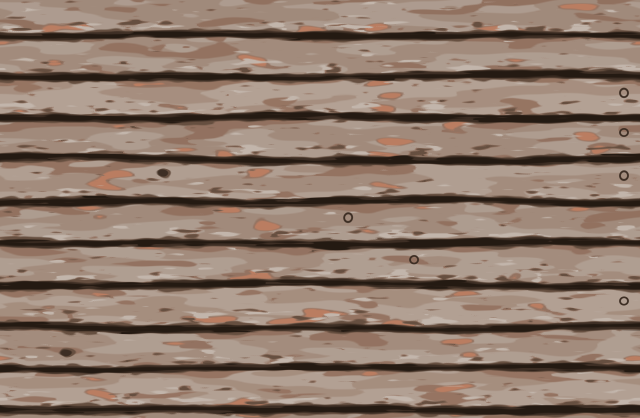
Give the GLSL for this texture, as a Shadertoy shader.

```glsl
// Weathered horizontal planks with dark ragged gaps, peeling paint, knots and nail rings.
// Flat colour layers are cut from wrapping gradient noise; the position within
// each plank biases where shade, flakes and chips appear.

#define PLANKS 10.0
#define SEAM_OFFSET 0.18
#define SEAM_BEND 0.14
#define GAP_HALF_WIDTH 0.088
#define CORE_HALF_WIDTH 0.056
#define RAGGEDNESS 0.06
#define RING_RADIUS 0.095
#define RING_LINE 0.022
#define KNOT_RADIUS 0.13

const vec3 WOOD = vec3(0.64, 0.55, 0.49);
const vec3 PALE_WOOD = vec3(0.69, 0.62, 0.57);
const vec3 BROWN = vec3(0.58, 0.45, 0.38);
const vec3 RUST = vec3(0.73, 0.49, 0.38);
const vec3 FLAKE = vec3(0.76, 0.71, 0.67);
const vec3 CHIP = vec3(0.40, 0.31, 0.25);
const vec3 DARK = vec3(0.24, 0.18, 0.14);
const vec3 BLACK = vec3(0.14, 0.10, 0.07);

float hash(vec2 p) {
    vec3 q = fract(p.xyx * vec3(0.1031, 0.1030, 0.0973));
    q += dot(q, q.yzx + 33.33);
    return fract((q.x + q.y) * q.z);
}

// Dot product of a lattice point's random gradient with the offset to it
float corner(vec2 cell, vec2 offset, vec2 cells, float seed) {
    float angle = 6.2832 * hash(mod(cell, cells) + seed * 17.3);
    return dot(vec2(cos(angle), sin(angle)), offset);
}

// Gradient noise that wraps over the unit square
float noise(vec2 uv, vec2 cells, float seed) {
    vec2 p = uv * cells, i = floor(p), f = p - i;
    vec2 s = f * f * f * (f * (f * 6.0 - 15.0) + 10.0);
    vec2 e = vec2(1.0, 0.0);
    float bottom = mix(corner(i, f, cells, seed), corner(i + e, f - e, cells, seed), s.x);
    float top = mix(corner(i + e.yx, f - e.yx, cells, seed), corner(i + 1.0, f - 1.0, cells, seed), s.x);
    return mix(bottom, top, s.y);
}

float grain(vec2 uv, vec2 cells, float seed) {
    return noise(uv, cells, seed) + 0.5 * noise(uv, cells * 2.0, seed + 1.0);
}

// Antialiased cut: one where value exceeds the threshold
float cut(float value, float threshold) {
    float w = fwidth(value) + 1e-4;
    return smoothstep(-w, w, value - threshold);
}

// Offset from a point on the plank, wrapped across the canvas width
vec2 plankOffset(float x, float h, vec2 center) {
    float dx = fract(x - center.x + 0.5) - 0.5;
    return vec2(dx * PLANKS * iResolution.x / iResolution.y, h - center.y);
}

void mainImage(out vec4 fragColor, in vec2 fragCoord) {
    vec2 uv = fragCoord / iResolution.xy;
    float pixel = PLANKS / iResolution.y;

    // Plank coordinates: h runs from the lower seam to the upper one
    float y = uv.y * PLANKS - SEAM_OFFSET + SEAM_BEND * noise(uv, vec2(3.0, 7.0), 1.0);
    float row = mod(floor(y), PLANKS);
    float h = fract(y);
    float seam = min(h, 1.0 - h);
    float low = 1.0 - smoothstep(0.12, 0.55, h);
    float high = smoothstep(0.6, 0.95, h);
    float rowTone = hash(vec2(row, 4.0)) - 0.5;

    // Weathered face
    float broad = grain(uv, vec2(6.0, 26.0), 2.0);
    vec3 color = mix(WOOD, PALE_WOOD, cut(broad + 0.2 * low + 0.3 * rowTone, 0.02));
    float shade = grain(uv, vec2(8.0, 28.0), 5.0);
    color = mix(color, BROWN, cut(shade + 0.4 * high, 0.37));
    color *= 1.0 + 0.04 * rowTone;

    // Bare rust patches, each with a brown rim
    float rust = grain(uv, vec2(9.0, 23.0), 8.0) + 0.14 * low;
    color = mix(color, BROWN, cut(rust, 0.47));
    color = mix(color, RUST, cut(rust, 0.52));

    // Pale flakes and dark chips gather along the lower edge
    float flakes = grain(uv, vec2(17.0, 58.0), 11.0);
    color = mix(color, FLAKE, cut(flakes + 0.3 * low, 0.55));
    float chips = grain(uv, vec2(22.0, 64.0), 14.0) + 0.24 * low;
    color = mix(color, BROWN, cut(chips, 0.54));
    color = mix(color, CHIP, cut(chips, 0.62));

    // A knot on some planks
    vec2 knotCenter = vec2(hash(vec2(row, 21.0)), mix(0.4, 0.75, hash(vec2(row, 22.0))));
    vec2 k = plankOffset(uv.x, h, knotCenter);
    float knot = length(k * vec2(0.75, 1.15)) + 0.07 * noise(uv, vec2(50.0, 60.0), 17.0);
    float hasKnot = step(0.4, hash(vec2(row, 23.0)));
    color = mix(color, CHIP, hasKnot * smoothstep(pixel, -pixel, knot - KNOT_RADIUS));
    color = mix(color, DARK, hasKnot * smoothstep(pixel, -pixel, knot + 0.25 * k.x - 0.7 * KNOT_RADIUS));

    // Nail rings: a column near the right edge, two planks nailed further in
    float inner = step(abs(row - 3.5), 0.6);
    float ringX = mix(0.975, 0.544 + 0.103 * (4.0 - row), inner);
    float ring = abs(length(plankOffset(uv.x, h, vec2(ringX, 0.62))) - RING_RADIUS) - RING_LINE;
    float hasRing = step(abs(row - 4.5), 2.6);
    color = mix(color, DARK, hasRing * smoothstep(0.7 * pixel, -0.7 * pixel, ring));

    // Ragged gap: splintered fringe, brown sides, streaked black core
    float ragged = RAGGEDNESS * grain(uv, vec2(16.0, 30.0), 20.0);
    float fringe = 0.11 * max(grain(uv, vec2(20.0, 38.0), 23.0), 0.0);
    float gap = seam + ragged;
    color = mix(color, CHIP, cut(-(gap - fringe), -GAP_HALF_WIDTH - 0.012));
    color = mix(color, DARK, cut(-gap, -GAP_HALF_WIDTH));
    float streak = 0.09 * noise(uv, vec2(9.0, 150.0), 26.0);
    color = mix(color, BLACK, cut(-(gap + streak), -CORE_HALF_WIDTH));

    fragColor = vec4(color, 1.0);
}
```
